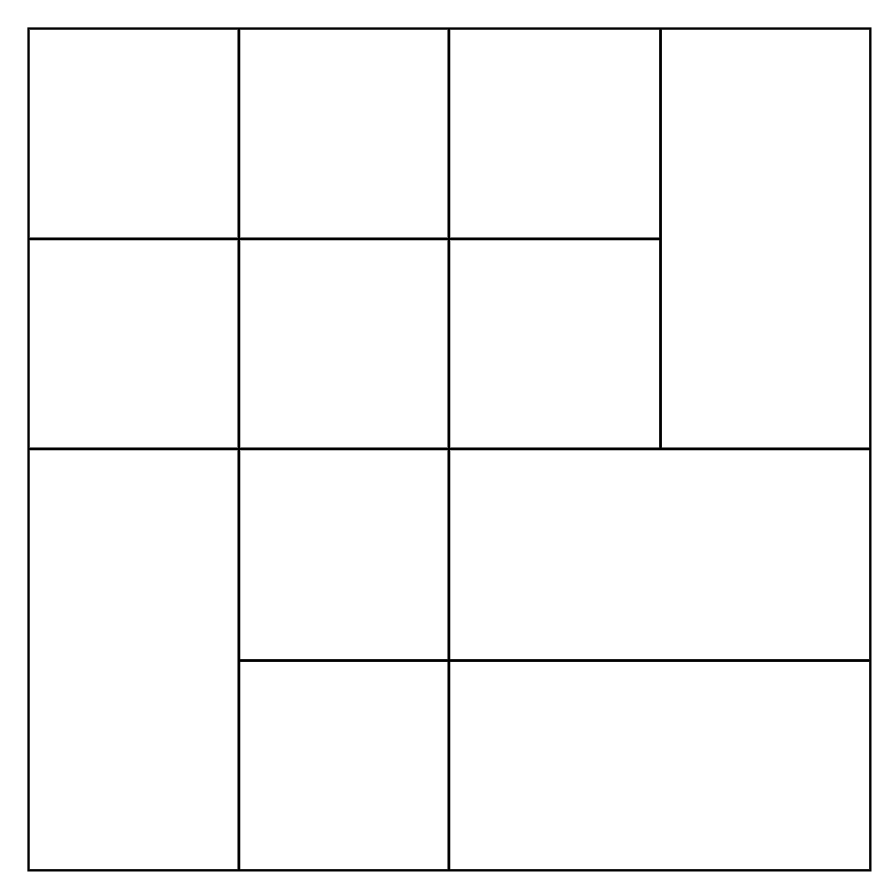
Reproduce this pattern procedurally as a Shadertoy shader.

```glsl
// Thin black outlines of a square board split into unit cells and merged double cells.

const vec3 PAPER = vec3(1.0);
const vec3 INK = vec3(0.0);

// Line widths as fractions of the canvas
const float BORDER_WIDTH = 1.36 / 512.0;
const float DIVIDER_WIDTH = 1.6 / 512.0;

// Grid line positions, measured from the top left
const float GRID[5] = float[5](
    16.32 / 512.0, 136.5 / 512.0, 256.5 / 512.0, 377.44 / 512.0, 497.32 / 512.0);

// First and last grid line reached by each column and row line
const ivec2 COLUMN_SPAN[5] = ivec2[5](
    ivec2(0, 4), ivec2(0, 4), ivec2(0, 4), ivec2(0, 2), ivec2(0, 4));
const ivec2 ROW_SPAN[5] = ivec2[5](
    ivec2(0, 4), ivec2(0, 3), ivec2(0, 4), ivec2(1, 4), ivec2(0, 4));

// Smoothed coverage of an interval
float band(float x, float center, float halfSize, float pixel) {
    return clamp((halfSize - abs(x - center)) / pixel + 0.5, 0.0, 1.0);
}

// Straight stroke: "across" is its position, "along" runs over its span
float stroke(float across, float along, float position, ivec2 span, float width, float pixel) {
    float start = GRID[span.x];
    float end = GRID[span.y];
    float halfLength = 0.5 * (end - start + BORDER_WIDTH);
    return band(across, position, 0.5 * width, pixel)
         * band(along, 0.5 * (start + end), halfLength, pixel);
}

void mainImage(out vec4 fragColor, in vec2 fragCoord) {
    float side = min(iResolution.x, iResolution.y);
    float pixel = 1.0 / side;
    vec2 p = (fragCoord - 0.5 * iResolution.xy) / side + 0.5;
    p.y = 1.0 - p.y;

    // Gather column and row strokes
    float ink = 0.0;
    for (int i = 0; i < 5; i++) {
        float width = (i == 0 || i == 4) ? BORDER_WIDTH : DIVIDER_WIDTH;
        ink = max(ink, stroke(p.x, p.y, GRID[i], COLUMN_SPAN[i], width, pixel));
        ink = max(ink, stroke(p.y, p.x, GRID[i], ROW_SPAN[i], width, pixel));
    }

    fragColor = vec4(mix(PAPER, INK, ink), 1.0);
}
```
